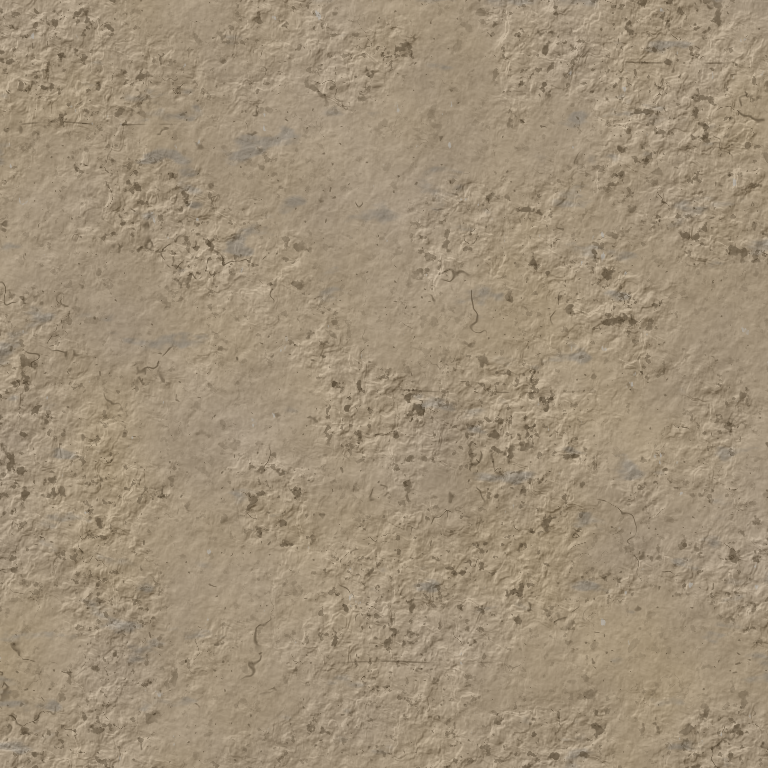
A three.js fragment shader for this texture:

```glsl
// Weathered earthen plaster: crumbly relief, hairline cracks, pits and faint grey stains.
#define BASE_COLOR vec3(0.637, 0.573, 0.481)
#define PIT_COLOR vec3(0.31, 0.26, 0.19)
#define STAIN_COLOR vec3(0.50, 0.48, 0.45)
#define FLECK_COLOR vec3(0.71, 0.70, 0.68)
#define LIGHT_DIR vec2(-0.6, 0.8)
#define RELIEF_STEP 0.0011
#define RELIEF_GAIN 0.80
#define GRAIN_SCALE 66.0
#define LEDGE_SCALE 34.0
#define MOTTLE 0.085
#define CRACK_WIDTH 0.011

varying vec2 vUv;

float hash(vec2 p) {
  vec3 q = fract(vec3(p.xyx) * 0.1031);
  q += dot(q, q.yzx + 33.33);
  return fract((q.x + q.y) * q.z);
}

float noise(vec2 p) {
  vec2 i = floor(p);
  vec2 f = fract(p);
  f = f * f * (3.0 - 2.0 * f);
  float low = mix(hash(i), hash(i + vec2(1.0, 0.0)), f.x);
  float high = mix(hash(i + vec2(0.0, 1.0)), hash(i + vec2(1.0, 1.0)), f.x);
  return mix(low, high, f.y);
}

float fbm(vec2 p) {
  float sum = 0.0;
  float amp = 0.533;
  for (int i = 0; i < 4; i++) {
    sum += amp * noise(p);
    p = mat2(1.6, 1.2, -1.2, 1.6) * p + 17.3;
    amp *= 0.5;
  }
  return sum;
}

// Where the skin has broken away, 0 smooth to 1 crumbly
float roughness(vec2 p) {
  return smoothstep(0.36, 0.64, fbm(p * 9.0 + 3.7));
}

// Surface height: fine crumbs plus the sharp ledges of flaked layers
float height(vec2 p, float rough) {
  vec2 warped = p + 0.006 * vec2(noise(p * 60.0), noise(p * 60.0 + 40.0));
  float crumbs = fbm(warped * GRAIN_SCALE + 11.0);
  float flakes = fbm(warped * LEDGE_SCALE + 71.0);
  float ledge = smoothstep(0.45, 0.51, flakes) + smoothstep(0.57, 0.63, flakes);
  return crumbs * mix(0.4, 1.0, rough) + ledge * mix(0.02, 0.14, rough);
}

// Short jagged hairlines along the level lines of a noise field
float cracks(vec2 p, float scale, float seed) {
  vec2 jag = p + 0.006 * vec2(noise(p * 110.0 + seed), noise(p * 110.0 - seed));
  float line = abs(fbm(jag * scale + seed) - 0.5);
  float gate = smoothstep(0.62, 0.80, noise(p * scale * 1.5 + seed * 2.0));
  float broken = smoothstep(0.25, 0.6, noise(p * 120.0 + seed));
  return gate * broken * (1.0 - smoothstep(0.0, CRACK_WIDTH, line));
}

// Ragged crumb holes where a noise field peaks
float holes(vec2 p, float scale, float level) {
  return smoothstep(level, level + 0.09, fbm(p * scale + scale));
}

// Sparse round pits, one candidate per cell
float pits(vec2 p, float cells, float chance) {
  vec2 g = p * cells + 0.5 * vec2(noise(p * 150.0), noise(p * 150.0 + 50.0));
  vec2 id = floor(g);
  vec2 center = 0.3 + 0.4 * vec2(hash(id + 5.1), hash(id + 9.7));
  float radius = mix(0.06, 0.17, hash(id + 13.0));
  float present = step(hash(id + 2.0), chance);
  return present * (1.0 - smoothstep(radius * 0.3, radius * 1.3, length(fract(g) - center)));
}

// Long, nearly level scratches with worn gaps
float scratches(vec2 p) {
  float sum = 0.0;
  for (int i = 0; i < 4; i++) {
    float k = float(i);
    vec2 c = vec2(hash(vec2(k, 4.0)), hash(vec2(k, 8.0)));
    float y = p.y - c.y + 0.006 * (noise(vec2(p.x * 14.0, k)) - 0.5);
    float span = 1.0 - smoothstep(0.06, 0.16, abs(p.x - c.x));
    float wear = smoothstep(0.4, 0.7, noise(vec2(p.x * 55.0, k + 9.0)));
    sum += span * wear * (1.0 - smoothstep(0.0003, 0.0017, abs(y)));
  }
  return sum;
}

void main() {
  vec2 p = vUv;
  float rough = roughness(p);

  // Side light on the relief
  vec2 offset = normalize(LIGHT_DIR) * RELIEF_STEP;
  float slope = height(p - offset, rough) - height(p + offset, rough);
  float shade = clamp(slope * RELIEF_GAIN, -0.20, 0.12);

  // Broad mottling, warm drift and fine grain
  float mottle = (fbm(p * 12.0 + 60.0) - 0.5) * MOTTLE;
  float grain = (noise(p * 260.0) - 0.5) * 0.04;
  float warmth = fbm(p * 7.0 + 90.0) - 0.5;
  vec3 color = BASE_COLOR + (shade + mottle + grain) * vec3(1.0, 0.98, 0.94);
  color += warmth * vec3(0.01, 0.0, -0.035);

  // Faint level grey smears and rare pale flecks
  float stain = smoothstep(0.68, 0.82, fbm(p * vec2(16.0, 34.0) + 130.0));
  color = mix(color, STAIN_COLOR + shade, 0.5 * stain);
  float fleck = smoothstep(0.82, 0.88, fbm(p * vec2(70.0, 42.0) + 210.0));
  color = mix(color, FLECK_COLOR, 0.6 * fleck);

  // Dark cracks, scratches, holes and pits
  float crumbly = mix(0.3, 1.0, rough);
  float dark = 0.6 * cracks(p, 10.0, 25.0) + 0.6 * cracks(p, 24.0, 47.0) * crumbly;
  dark += 0.4 * scratches(p) + 0.45 * pits(p, 40.0, 0.08) + 0.5 * pits(p + 0.37, 85.0, 0.12);
  dark += crumbly * (0.6 * holes(p, 62.0, 0.69) + 0.45 * holes(p, 110.0, 0.69));
  color = mix(color, PIT_COLOR, clamp(dark, 0.0, 0.8));

  gl_FragColor = vec4(color, 1.0);
}
```
